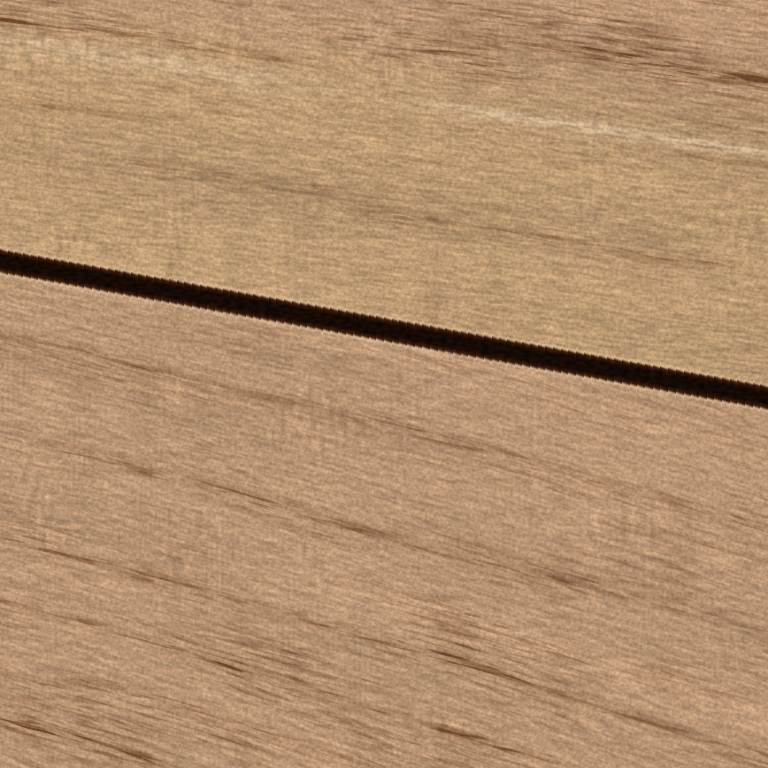
Give the GLSL for this texture, as a three.js fragment shader.

```glsl
// Two pale wooden boards split by a dark slanting gap.
// Each board has its own sheared grain coordinate; stretched gradient noise
// gives tone, fibres and pores, and broken bands place the main growth lines.
#define GAP_LEFT 0.660
#define GAP_SLOPE 0.178
#define GAP_HALF 0.0145
#define UPPER_SLOPE 0.145
#define UPPER_WOOD vec3(0.735, 0.603, 0.452)
#define LOWER_WOOD vec3(0.728, 0.587, 0.460)
#define DARK_GRAIN vec3(0.40, 0.245, 0.14)
#define PALE_GRAIN vec3(0.86, 0.76, 0.62)
#define GAP_COLOR vec3(0.085, 0.038, 0.020)
#define FIBRE_STRENGTH 0.62
#define STREAKS 0.13
#define SPECKLE 0.12

varying vec2 vUv;

vec2 gradientAt(vec2 cell) {
  float h = fract(sin(dot(cell, vec2(127.1, 311.7))) * 43758.5);
  return vec2(cos(h * 6.2832), sin(h * 6.2832));
}

float gradientNoise(vec2 p) {
  vec2 i = floor(p), f = fract(p);
  vec2 u = f * f * f * (f * (f * 6.0 - 15.0) + 10.0);
  vec2 e = vec2(1.0, 0.0);
  float a = dot(gradientAt(i), f);
  float b = dot(gradientAt(i + e.xy), f - e.xy);
  float c = dot(gradientAt(i + e.yx), f - e.yx);
  float d = dot(gradientAt(i + e.xx), f - e.xx);
  return mix(mix(a, b, u.x), mix(c, d, u.x), u.y);
}

// Soft growth line at one grain height, fading outside a horizontal span.
float band(vec2 grain, float height, float width, float from, float to) {
  float across = (grain.y - height) / width;
  float along = smoothstep(from - 0.08, from + 0.08, grain.x)
              * (1.0 - smoothstep(to - 0.08, to + 0.08, grain.x));
  return exp(-across * across) * along;
}

// Short, sharp dark dashes lying along the grain, at three sizes.
float fibres(vec2 grain) {
  float sum = 0.0;
  vec2 scale = vec2(8.0, 125.0);
  for (int i = 0; i < 3; i++) {
    float n = gradientNoise(grain * scale + 3.7 + float(i) * 15.6);
    sum += 0.55 * smoothstep(0.08, 0.42, n);
    scale *= vec2(1.8, 1.4);
  }
  return sum;
}

// Slow tonal drift built from ever finer stretched noise.
float grainTone(vec2 grain) {
  float sum = 0.0, weight = 0.5;
  vec2 scale = vec2(1.5, 13.0);
  for (int i = 0; i < 4; i++) {
    sum += weight * gradientNoise(grain * scale + float(i) * 11.3);
    scale *= vec2(1.9, 2.2);
    weight *= 0.72;
  }
  return sum;
}

vec3 shadeBoard(vec3 wood, vec2 grain, float dark, float pale, float density) {
  float patches = smoothstep(-0.2, 0.35, gradientNoise(grain * vec2(4.0, 19.0) + 7.1));
  float dashes = fibres(grain);
  float streaks = gradientNoise(grain * vec2(24.0, 150.0) + 31.0)
                + gradientNoise(grain * vec2(55.0, 270.0) + 43.0);
  vec3 color = wood * (1.0 + 0.12 * grainTone(grain) + STREAKS * streaks);
  float stain = dashes * density * (0.2 + patches) + dark * (0.28 + 1.0 * dashes);
  color = mix(color, DARK_GRAIN, clamp(stain * FIBRE_STRENGTH, 0.0, 0.9));
  return mix(color, PALE_GRAIN, clamp(pale * (1.0 + streaks), 0.0, 0.8));
}

vec3 upperBoard(vec2 p) {
  vec2 grain = vec2(p.x, p.y + UPPER_SLOPE * p.x);
  grain.y += 0.004 * gradientNoise(grain * vec2(3.0, 6.0));
  float dark = 0.65 * band(grain, 0.792, 0.007, 0.48, 0.96)
             + 0.40 * band(grain, 0.812, 0.010, 0.16, 0.48)
             + 0.45 * band(grain, 0.872, 0.012, -0.1, 0.20)
             + 0.50 * band(grain, 0.929, 0.005, 0.84, 1.2)
             + 0.65 * band(grain, 0.975, 0.008, -0.1, 0.42)
             + 0.75 * band(grain, 1.040, 0.016, 0.64, 1.2);
  float pale = 0.35 * band(grain, 0.945, 0.014, -0.1, 0.40)
             + 0.60 * band(grain, 0.945, 0.007, 0.55, 1.2);
  float density = 0.22 + 0.48 * smoothstep(0.94, 1.02, grain.y);
  vec3 wood = mix(UPPER_WOOD, LOWER_WOOD, smoothstep(0.95, 1.06, grain.y));
  return shadeBoard(wood, grain, dark, pale, density);
}

vec3 lowerBoard(vec2 p) {
  vec2 grain = vec2(p.x, p.y + p.x * mix(0.29, 0.235, min(p.y * 2.0, 1.0)));
  grain.y += 0.007 * gradientNoise(grain * vec2(2.5, 7.0) + 5.0);
  float dark = 0.55 * band(grain, 0.567, 0.008, -0.1, 1.2)
             + 0.35 * band(grain, 0.545, 0.013, -0.1, 0.35)
             + 0.55 * band(grain, 0.432, 0.008, 0.08, 0.65)
             + 0.40 * band(grain, 0.445, 0.013, 0.55, 1.2)
             + 0.65 * band(grain, 0.299, 0.007, -0.1, 1.2)
             + 0.80 * band(grain, 0.216, 0.006, -0.1, 0.75)
             + 0.50 * band(grain, 0.145, 0.008, 0.05, 0.5)
             + 0.75 * band(grain, 0.066, 0.008, -0.1, 0.2);
  float density = mix(0.62, 0.26, smoothstep(0.12, 0.58, p.y + 0.12 * p.x));
  return shadeBoard(LOWER_WOOD, grain + vec2(4.0, 2.0), dark, 0.0, density);
}

void main() {
  vec2 p = vUv;
  float above = p.y - (GAP_LEFT - GAP_SLOPE * p.x);
  vec3 color = above > 0.0 ? upperBoard(p) : lowerBoard(p);

  // Fine mottling and faint upright ticks in small patches.
  float speckle = gradientNoise(p * 170.0) + gradientNoise(p * 290.0 + 8.5);
  float ticks = gradientNoise(p * vec2(110.0, 32.0))
              * smoothstep(0.15, 0.45, gradientNoise(p * vec2(11.0, 8.0) + 2.0));
  color *= 1.0 + SPECKLE * speckle + 0.14 * ticks;

  // Gap with finely stepped edges and a broken pale rim.
  float teeth = fract(p.x * 100.0) - 0.5;
  float edge = abs(above) - GAP_HALF + 0.0018 * teeth * sign(above);
  float rim = exp(-pow((edge - 0.0028) / 0.0020, 2.0));
  color = mix(color, PALE_GRAIN, rim * (0.25 + 1.1 * abs(teeth)));
  vec3 hollow = GAP_COLOR * (1.0 + 0.9 * gradientNoise(p * vec2(110.0, 200.0)));
  hollow += vec3(0.16, 0.08, 0.03) * smoothstep(-0.008, 0.0, edge);
  color = mix(hollow, color, smoothstep(-0.0022, 0.0022, edge));
  gl_FragColor = vec4(clamp(color, 0.0, 1.0), 1.0);
}
```
